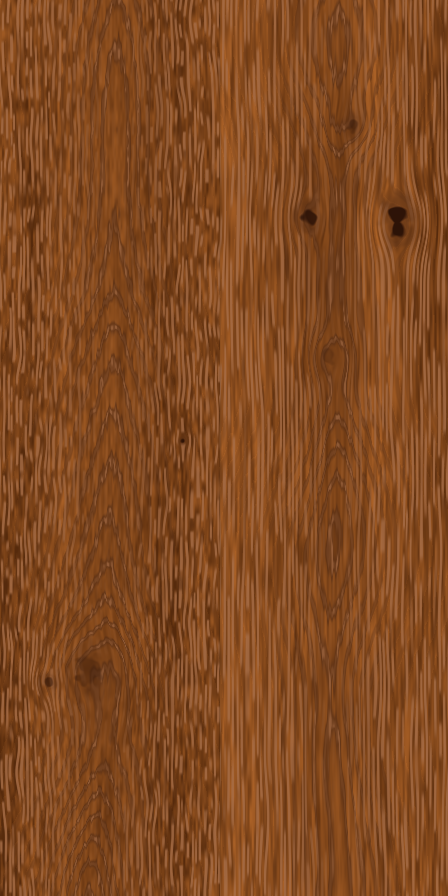
Give the GLSL for this texture, as a WebGL 2 fragment shader.

```glsl
#version 300 es
precision highp float;
// Two stained oak planks with cathedral grain, pores and knots.

uniform vec2 u_resolution;
out vec4 fragColor;

const vec3 DARK_WOOD = vec3(0.375, 0.190, 0.058);
const vec3 LIGHT_WOOD = vec3(0.625, 0.352, 0.138);
const vec3 PORE_COLOR = vec3(0.650, 0.425, 0.275);
const vec3 LINE_COLOR = vec3(0.340, 0.180, 0.080);
const vec3 KNOT_COLOR = vec3(0.160, 0.065, 0.025);
const float SEAM_X = 0.492;
const float FIBRE_CONTRAST = 0.85;
const float PORE_AMOUNT = 0.85;
const float RING_DENSITY = 45.0;
const vec2 FIBRE_SCALE = vec2(215.0, 34.0);
const vec2 PORE_SCALE = vec2(98.0, 30.0);

// Knots: centre, radius, darkness
const int KNOT_COUNT = 8;
const vec4 KNOTS[KNOT_COUNT] = vec4[KNOT_COUNT](
    vec4(0.690, 1.516, 0.020, 0.85), vec4(0.886, 1.524, 0.023, 0.95),
    vec4(0.889, 1.486, 0.020, 0.95), vec4(0.790, 1.718, 0.017, 0.45),
    vec4(0.735, 1.205, 0.018, 0.25), vec4(0.200, 0.503, 0.036, 0.32),
    vec4(0.107, 0.477, 0.012, 0.55), vec4(0.409, 1.016, 0.006, 0.90));

float hash(vec2 p) {
    vec3 q = fract(p.xyx * 0.1031);
    q += dot(q, q.yzx + 33.33);
    return fract((q.x + q.y) * q.z);
}

float valueNoise(vec2 p) {
    vec2 cell = floor(p), f = fract(p);
    f = f * f * (3.0 - 2.0 * f);
    float low = mix(hash(cell), hash(cell + vec2(1, 0)), f.x);
    float high = mix(hash(cell + vec2(0, 1)), hash(cell + vec2(1, 1)), f.x);
    return mix(low, high, f.y);
}

// Thin broken lines, one per column, each with its own offset and breaks
float dashLines(vec2 p) {
    p.x += 0.9 * valueNoise(p * vec2(0.4, 0.45));
    float column = floor(p.x);
    float shift = hash(vec2(column, 7.0));
    float along = valueNoise(vec2(column, p.y + 40.0 * shift));
    float centre = 0.32 + 0.36 * shift;
    float line = 1.0 - smoothstep(0.12, 0.40, abs(p.x - column - centre));
    return line * smoothstep(0.26, 0.60, along);
}

// Growth ring number: nested arches around the heart of a plank
float ringField(float across, float y, float plank) {
    float spread = sqrt(across * across + 0.0003);
    float slow = valueNoise(vec2(plank * 9.0 + 3.0, y * 2.6)) - 0.5;
    float rise = mix(11.0 * y - 6.0 * max(y - 1.35, 0.0), 2.6 * y, plank);
    float bend = valueNoise(vec2(across * 9.0 + plank * 17.0, y * 3.0));
    return RING_DENSITY * spread + rise + slow * mix(2.0, 6.0, plank) + 1.6 * bend;
}

void main() {
    vec2 p = gl_FragCoord.xy / u_resolution.x;
    float pixel = 1.0 / u_resolution.x;
    float plank = step(SEAM_X, p.x);

    // Grain parts around the knots
    vec2 grain = p;
    float knotMask = 0.0, knotRim = 0.0, knotPull = 0.0;
    float rough = valueNoise(p * 70.0) - 0.5;
    for (int i = 0; i < KNOT_COUNT; i++) {
        vec4 knot = KNOTS[i];
        vec2 offset = p - knot.xy;
        float d = length(offset * vec2(1.0, 0.85)) / knot.z;
        float near = exp(-0.16 * d * d);
        grain.x -= offset.x * 0.55 * near;
        knotPull += near * knot.z * 60.0;
        float edge = d + rough * 0.7;
        float soft = 0.12 + 0.7 * pixel / knot.z;
        knotMask = max(knotMask, knot.w * (1.0 - smoothstep(0.75 - soft, 0.75 + soft, edge)));
        knotRim = max(knotRim, knot.w * exp(-3.0 * pow(edge - 1.15, 2.0)));
    }
    grain.x += 0.010 * (valueNoise(vec2(p.x * 5.0 + plank * 31.0, p.y * 3.0)) - 0.5);

    // Fine fibres, long strands and pore dashes
    vec2 seed = vec2(41.0, 13.0) * plank;
    vec2 stretch = vec2(1.0, mix(1.1, 0.5, plank));
    float fibre = valueNoise(grain * FIBRE_SCALE * stretch + seed) - 0.5;
    float strand = valueNoise(grain * vec2(170.0, 5.0) + seed + 5.0) - 0.5;
    float pores = dashLines(grain * PORE_SCALE * stretch + seed + 71.0);

    // Arched growth rings, frayed along the fibres
    float heart = mix(0.215 + 0.022 * p.y, 0.745, plank);
    heart += 0.025 * (valueNoise(vec2(plank * 20.0, p.y * 2.0)) - 0.5);
    float across = grain.x - heart;
    float rings = ringField(across, p.y, plank) - knotPull;
    rings += 0.28 * fibre + 0.12 * strand;
    float phase = fract(rings);
    float ringLine = smoothstep(0.44, 0.66, phase) * (1.0 - smoothstep(0.84, 1.0, phase));
    float ringCore = smoothstep(0.60, 0.70, phase) * (1.0 - smoothstep(0.76, 0.88, phase));
    float figure = exp(-across * across / mix(0.016, 0.012, plank));
    float calm = exp(-across * across / mix(0.0050, 0.0022, plank));

    // Wood tone: broad bands, strands, fibres
    float bands = valueNoise(vec2(grain.x * 13.0 + plank * 7.0, p.y * 0.7)) - 0.5;
    float tone = mix(0.49, 0.62, plank) + 0.42 * bands + 0.40 * strand;
    tone += FIBRE_CONTRAST * fibre * (1.0 - 0.55 * calm) - 0.04 * calm;
    tone += 0.24 * plank * exp(-(p.x - SEAM_X) * 8.0);
    tone -= 0.16 * (1.0 - plank) * smoothstep(0.27, 0.36, p.x);
    tone -= 0.34 * (1.0 - smoothstep(0.0, 0.14, p.x)) * (1.0 - 0.4 * p.y);
    tone -= 0.26 * smoothstep(0.84, 1.0, p.x);
    tone += 0.16 * (phase - 0.5) * (1.0 - figure);
    vec3 color = mix(DARK_WOOD, LIGHT_WOOD, clamp(tone, -0.15, 1.15));

    // Ring lines with a pale, porous core
    color = mix(color, LINE_COLOR, ringLine * (0.16 + 0.52 * figure));
    float poreCover = pores * (1.0 - 0.85 * calm) * (1.0 - 0.25 * figure);
    poreCover = max(poreCover, ringCore * figure * (0.25 + 0.55 * pores));
    color = mix(color, PORE_COLOR, PORE_AMOUNT * poreCover);

    // Knots and the plank joint
    color = mix(color, LINE_COLOR, 0.45 * knotRim);
    color = mix(color, KNOT_COLOR, knotMask);
    float joint = 1.0 - smoothstep(0.0005, 0.0025 + pixel, abs(p.x - SEAM_X));
    color *= 1.0 - 0.10 * joint;

    fragColor = vec4(color, 1.0);
}
```
